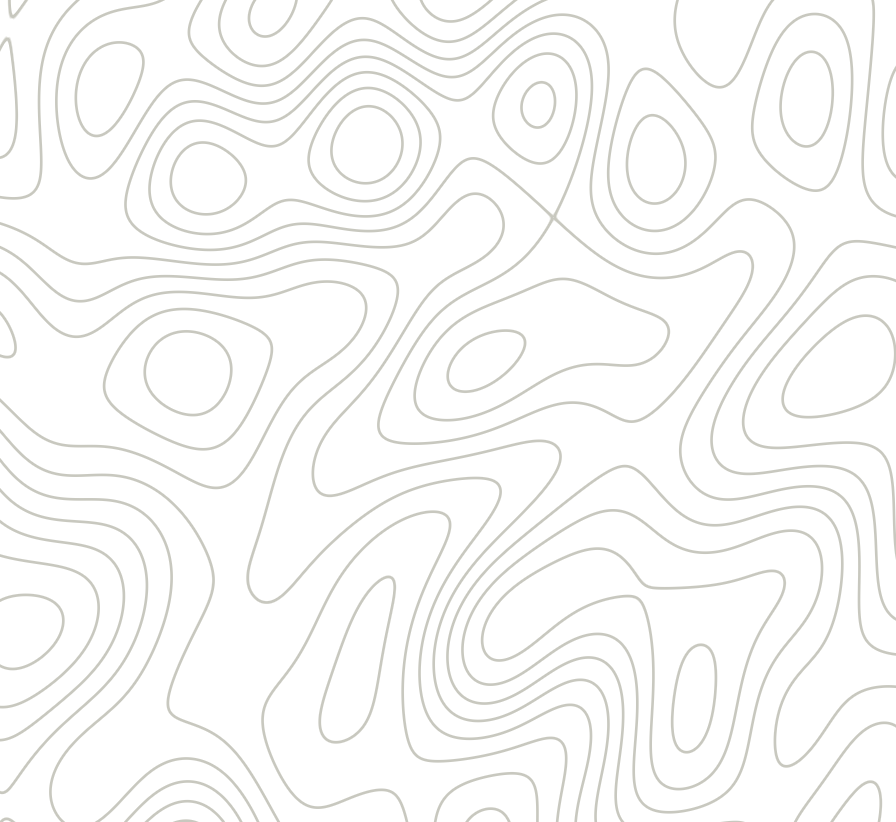
A Shadertoy shader for this pattern:

```glsl
// Topographic contour lines: thin warm grey curves on white.
// Layered sine waves in many directions form a smooth relief; its exact
// slope turns the height gap to the nearest level into a line distance.

float hash(float n) {
    return fract(sin(n * 127.1 + 3.7) * 43758.5);
}

// Returns the slope in xy and the height in z.
vec3 relief(vec2 p) {
    vec3 sum = vec3(0.0);
    for (int i = 0; i < 32; i++) {
        float n = float(i) + 1.0;
        float angle = n * 2.39996;                          // golden angle
        float waveNumber = mix(7.0, 34.0, fract(n * 0.7549));
        vec2 direction = vec2(cos(angle), sin(angle));
        float phase = waveNumber * dot(p, direction) + 6.2832 * hash(n);
        // Amplitude 1 / waveNumber gives every wave the same steepness.
        sum += vec3(direction * cos(phase), sin(phase) / waveNumber);
    }
    return sum;
}

// Distance to the nearest contour; the curvature term keeps lines
// from swelling on summits and saddles, where the slope vanishes.
float contourDistance(vec2 p, float interval) {
    vec3 r = relief(p);
    float gap = abs(fract(r.z / interval + 0.5) - 0.5) * interval;
    float slope = length(r.xy);
    float curvature = 55.0;
    return 2.0 * gap / (slope + sqrt(slope * slope + 2.0 * curvature * gap) + 1e-5);
}

void mainImage(out vec4 fragColor, in vec2 fragCoord) {
    vec2 p = fragCoord / iResolution.y;
    float pixel = 1.0 / iResolution.y;

    vec3 paper = vec3(1.0);
    vec3 ink = vec3(0.785, 0.785, 0.748);

    // Stroke with a one pixel soft edge
    float halfWidth = 0.0016;
    float d = contourDistance(p, 0.122);
    float line = clamp((halfWidth - d) / pixel + 0.5, 0.0, 1.0);

    fragColor = vec4(mix(paper, ink, line), 1.0);
}
```
